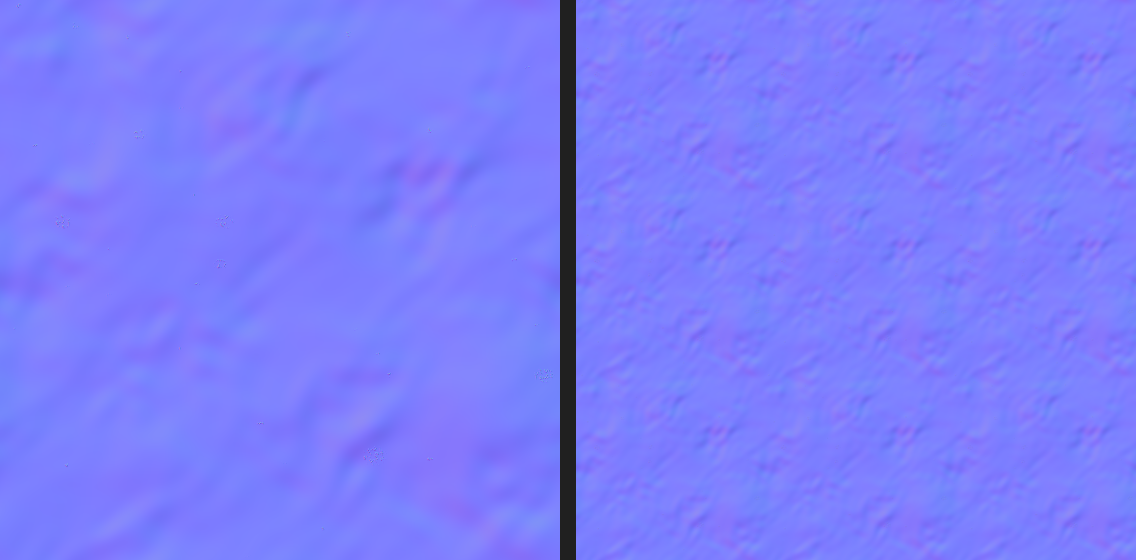
Left, the tile; right, the same tile 3 across and 3 down.
Reproduce this texture map procedurally as a WebGL 2 fragment shader.

```glsl
#version 300 es
precision highp float;

uniform vec2 u_resolution;
out vec4 fragColor;

const float TAU = 6.2831853;
const vec3 FLAT_COLOR = vec3(0.492, 0.497, 1.0);
const int WAVES = 72;
const float WAVE_SLOPE = 0.0087;
const float LOWEST_FREQ = 1.5;
const float FREQ_RANGE = 19.0;
const float FREQ_CURVE = 1.7;      // crowds the waves toward low frequency
const float ROUGHNESS = 0.36;      // falloff of slope with frequency
const float GRAIN_ANGLE = -1.0;    // mean direction across the streaks
const float GRAIN_SPREAD = 3.6;
const float WARP = 0.01;
const float BLUE_FALLOFF = 6.0;
const float CHIP_CELLS = 14.0;
const float CHIP_SHARE = 0.17;
const float CHIP_DEPTH = 0.28;
const float CHIP_STEP = 0.001;

float hash(float n) {
    return fract(sin(n * 12.99 + 4.1) * 43758.5);
}

float hash(vec2 cell, float salt) {
    return fract(sin(dot(cell, vec2(127.1, 311.7)) + salt * 74.7) * 43758.5);
}

// Wrapping displacement that bends the straight wave fronts
vec2 warp(vec2 p) {
    vec2 bend = sin(TAU * vec2(2.0 * p.y + p.x, 2.0 * p.x - p.y) + vec2(0.7, 2.9));
    bend += 0.5 * sin(TAU * vec2(3.0 * p.x - 4.0 * p.y, 5.0 * p.x + 2.0 * p.y) + vec2(4.1, 1.3));
    return p + WARP * bend;
}

// Uneven strength of the finer relief
float patchiness(vec2 p) {
    float a = sin(TAU * (p.x + 2.0 * p.y) + 1.1);
    float b = sin(TAU * (3.0 * p.x - p.y) + 3.7);
    float c = sin(TAU * (2.0 * p.x - 3.0 * p.y) + 5.2);
    return mix(0.45, 1.65, smoothstep(-1.6, 1.8, a + b + c));
}

// Slope of layered sines with whole wave numbers
vec2 reliefSlope(vec2 p) {
    vec2 bent = warp(p);
    float fineGain = patchiness(p);
    vec2 slope = vec2(0.0);
    for (int i = 0; i < WAVES; i++) {
        float n = float(i);
        float t = n / float(WAVES - 1);
        float freq = LOWEST_FREQ + FREQ_RANGE * pow(t, FREQ_CURVE);
        float turn = 0.5 * (hash(n) + hash(n + 61.0)) - 0.5;
        float angle = GRAIN_ANGLE + GRAIN_SPREAD * turn;
        vec2 wave = round(freq * vec2(cos(angle), sin(angle)));
        float gain = mix(1.0, fineGain, smoothstep(0.2, 0.5, t));
        float phase = TAU * (dot(wave, bent) + hash(n + 133.0));
        slope += normalize(wave) * gain * pow(freq, -ROUGHNESS) * cos(phase);
    }
    return WAVE_SLOPE * slope;
}

// Broken hairlines confined to a few small cellular spots
float chipHeight(vec2 p) {
    vec2 grid = fract(p) * CHIP_CELLS;
    vec2 cell = floor(grid);
    float present = step(hash(cell, 1.0), CHIP_SHARE);
    float radius = mix(0.07, 0.42, pow(hash(cell, 2.0), 8.0));
    vec2 center = mix(vec2(radius), vec2(1.0 - radius), vec2(hash(cell, 3.0), hash(cell, 4.0)));
    vec2 offset = grid - cell - center;
    offset.y *= 1.3;
    float spot = 1.0 - smoothstep(0.6 * radius, radius, length(offset));
    float bendA = sin(TAU * (47.0 * p.y - 29.0 * p.x)) + sin(TAU * (71.0 * p.x + 19.0 * p.y));
    float bendB = sin(TAU * (38.0 * p.x + 57.0 * p.y));
    float line = sin(TAU * (23.0 * p.x + 41.0 * p.y) + 1.7 * bendA);
    float gaps = sin(TAU * (61.0 * p.x - 37.0 * p.y) + 2.0 * bendB);
    return present * spot * exp(-line * line / 0.16) * smoothstep(-0.2, 0.6, gaps);
}

vec2 chipSlope(vec2 p) {
    vec2 e = vec2(CHIP_STEP, 0.0);
    return 0.5 * CHIP_DEPTH * vec2(
        chipHeight(p + e.xy) - chipHeight(p - e.xy),
        chipHeight(p + e.yx) - chipHeight(p - e.yx));
}

void main() {
    vec2 uv = gl_FragCoord.xy / u_resolution;
    vec2 slope = reliefSlope(uv) + chipSlope(uv);

    // Encode the slope as a normal with green pointing down
    vec2 tilt = vec2(slope.x, -slope.y);
    float blueLoss = min(BLUE_FALLOFF * dot(tilt, tilt), 0.12);
    fragColor = vec4(FLAT_COLOR + vec3(tilt, -blueLoss), 1.0);
}
```
